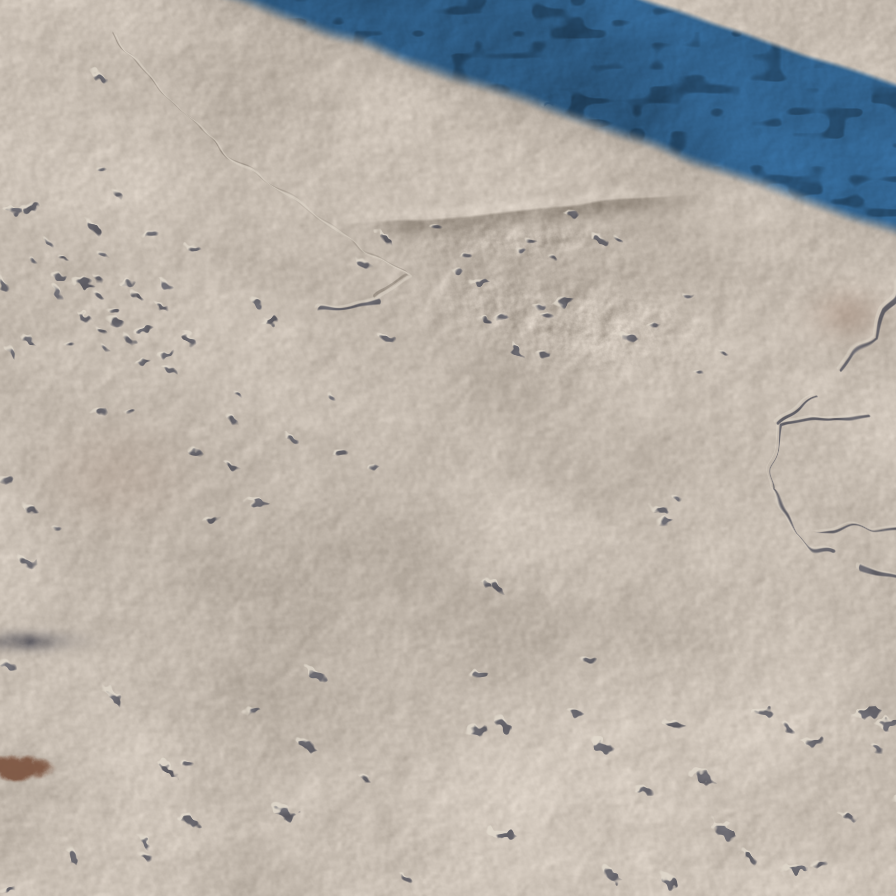
Reproduce this texture procedurally as a Shadertoy shader.

```glsl
// Weathered beige concrete in raking sun, crossed by a blue diagonal shadow.
// Embossed value noise gives the grain, hashed cells scatter chipped pits,
// and warped polylines form the cracks and raised seams.
#define SUNLIT vec3(0.775, 0.735, 0.690)
#define SHADOW vec3(0.185, 0.370, 0.535)
#define PIT_DARK vec3(0.27, 0.27, 0.31)
#define RIM_LIGHT vec3(0.89, 0.86, 0.81)
#define RUST vec3(0.48, 0.32, 0.24)
#define PIT_GRID 40.0
#define PIT_SIZE 0.0068
#define GRAIN 0.20
#define MOTTLE 0.17
#define PENUMBRA 0.010

float hash(vec2 p) {
    vec3 q = fract(vec3(p.xyx) * 0.1031);
    q += dot(q, q.yzx + 33.33);
    return fract((q.x + q.y) * q.z);
}

float noise(vec2 p) {
    vec2 i = floor(p), f = fract(p);
    f = f * f * (3.0 - 2.0 * f);
    return mix(mix(hash(i), hash(i + vec2(1, 0)), f.x),
               mix(hash(i + vec2(0, 1)), hash(i + vec2(1, 1)), f.x), f.y);
}

float fbm(vec2 p) {
    float sum = 0.0, amp = 0.5;
    for (int i = 0; i < 5; i++) {
        sum += amp * noise(p);
        p = mat2(1.6, 1.2, -1.2, 1.6) * p + 17.0;
        amp *= 0.5;
    }
    return sum;
}

// Soft elliptical patch, 1 at its centre.
float blob(vec2 p, vec2 centre, vec2 radius) {
    vec2 q = (p - centre) / radius;
    return exp(-dot(q, q));
}

float cover(float d) {
    float aa = max(0.0012, 0.8 / iResolution.y);
    return 1.0 - smoothstep(-aa, aa, d);
}

float segment(vec2 p, vec2 a, vec2 b) {
    vec2 ab = b - a;
    return length(p - a - ab * clamp(dot(p - a, ab) / dot(ab, ab), 0.0, 1.0));
}

float path(vec2 p, vec2 v[5]) {
    float d = 1.0;
    for (int i = 0; i < 4; i++) d = min(d, segment(p, v[i], v[i + 1]));
    return d;
}

float rubble(vec2 p) {
    return blob(p, vec2(0.66, 0.635), vec2(0.10, 0.045))
         + 0.8 * blob(p, vec2(0.58, 0.73), vec2(0.10, 0.022))
         + 0.6 * blob(p, vec2(0.54, 0.67), vec2(0.06, 0.03));
}

// Chance that a cell holds a pit.
float density(vec2 p) {
    float d = 0.012 + 0.085 * (1.0 - smoothstep(0.22, 0.36, p.y));
    d += 0.62 * blob(p, vec2(0.09, 0.645), vec2(0.13, 0.10));
    d += 0.30 * blob(p, vec2(0.02, 0.43), vec2(0.06, 0.06));
    d += 0.30 * blob(p, vec2(0.33, 0.50), vec2(0.10, 0.03));
    d += 0.25 * blob(p, vec2(0.73, 0.41), vec2(0.08, 0.03));
    return d + 0.55 * rubble(p);
}

// x: dark hollow, y: sunlit rim on its left.
vec2 pits(vec2 p) {
    vec2 cell = floor(p * PIT_GRID), mask = vec2(0);
    vec2 wobble = vec2(noise(p * 170.0), noise(p * 170.0 + 50.0)) - 0.5;
    for (int j = -1; j <= 1; j++)
    for (int i = -1; i <= 1; i++) {
        vec2 id = cell + vec2(i, j);
        vec2 c = (id + 0.1 + 0.8 * vec2(hash(id + 3.0), hash(id + 61.0))) / PIT_GRID;
        if (hash(id + 127.0) > density(c)) continue;
        float size = PIT_SIZE * mix(0.55, 1.35, hash(id + 211.0));
        size *= mix(1.25, 0.9, smoothstep(0.2, 0.5, c.y));
        float a = mix(-0.8, 0.35, hash(id + 307.0));
        vec2 q = mat2(cos(a), -sin(a), sin(a), cos(a)) * (p - c) + wobble * size * 0.9;
        vec2 r = size * vec2(1.0, 0.48);
        vec2 side = size * vec2(-0.75, 0.30);
        mask.x = max(mask.x, cover((length(q / r) - 1.0) * r.y));
        mask.y = max(mask.y, cover((length((q - side) / r) - 1.0) * r.y));
    }
    return mask;
}

// x: dark fissures, y: raised pale seams.
vec2 cracks(vec2 p) {
    p += 0.012 * (vec2(noise(p * 42.0), noise(p * 42.0 + 30.0)) - 0.5);
    float fissure = path(p, vec2[5](vec2(0.97, 0.538), vec2(0.872, 0.522),
        vec2(0.859, 0.453), vec2(0.892, 0.402), vec2(0.925, 0.382)));
    fissure = min(fissure, segment(p, vec2(0.868, 0.525), vec2(0.912, 0.557)));
    fissure = min(fissure, path(p, vec2[5](vec2(1.01, 0.685), vec2(0.985, 0.655),
        vec2(0.975, 0.622), vec2(0.955, 0.605), vec2(0.94, 0.586))));
    fissure = min(fissure, segment(p, vec2(0.957, 0.368), vec2(1.01, 0.354)));
    fissure = min(fissure, segment(p, vec2(0.895, 0.408), vec2(1.01, 0.412)) + 0.0012);
    fissure = min(fissure, segment(p, vec2(0.356, 0.652), vec2(0.425, 0.660)));
    float seam = path(p, vec2[5](vec2(0.13, 0.96), vec2(0.195, 0.883),
        vec2(0.247, 0.831), vec2(0.371, 0.746), vec2(0.456, 0.690)));
    seam = min(seam, segment(p, vec2(0.456, 0.690), vec2(0.423, 0.664)));
    float width = 0.0035 * noise(p * 30.0 + 9.0);
    return vec2(cover(fissure - width), cover(seam - 0.7 * width));
}

void mainImage(out vec4 fragColor, in vec2 fragCoord) {
    vec2 p = fragCoord / iResolution.xy;
    vec2 sun = vec2(-0.0035, 0.0025);

    // Mottled, embossed concrete
    float relief = fbm(p * 48.0) - fbm((p + sun) * 48.0);
    float mottle = fbm(p * vec2(7.0, 10.0) + 4.0) - 0.48;
    vec3 col = SUNLIT + MOTTLE * mottle + GRAIN * relief * (1.0 + 2.2 * rubble(p));
    col += 0.045 * (noise(p * 190.0) - 0.5);
    col -= 0.045 * blob(p, vec2(0.45, 0.31), vec2(0.40, 0.12));
    col += 0.025 * blob(p, vec2(0.7, 0.08), vec2(0.5, 0.15));

    // Stains and the long shaded ridge
    float ragged = 0.5 + fbm(p * 60.0);
    col = mix(col, RUST, 0.9 * smoothstep(0.35, 0.7, ragged * blob(p, vec2(0.015, 0.143), vec2(0.045, 0.016))));
    col = mix(col, PIT_DARK, 0.6 * ragged * blob(p, vec2(0.03, 0.284), vec2(0.045, 0.010)));
    col = mix(col, RUST, 0.22 * blob(p, vec2(0.945, 0.65), vec2(0.035, 0.025)));
    col = mix(col, RUST, 0.10 * blob(p, vec2(0.13, 0.47), vec2(0.07, 0.05)));
    float ridge = p.y - mix(0.747, 0.780, smoothstep(0.36, 0.80, p.x)) - 0.006 * (noise(p * 25.0) - 0.5);
    float span = smoothstep(0.36, 0.50, p.x) * (1.0 - smoothstep(0.68, 0.80, p.x));
    col -= 0.17 * span * ragged * smoothstep(-0.025, 0.0, ridge) * (1.0 - smoothstep(0.0, 0.004, ridge));
    col += 0.05 * span * blob(vec2(0, ridge), vec2(0, 0.008), vec2(1, 0.008));

    // Chips and cracks: lit edge first, dark hollow over it
    vec2 pit = pits(p), crack = cracks(p), lit = cracks(p - sun);
    col = mix(col, RIM_LIGHT, max(0.75 * pit.y, 0.45 * max(lit.x, crack.y)));
    col = mix(col, PIT_DARK + 0.12 * noise(p * 90.0), 0.85 * max(pit.x, crack.x));
    col -= 0.14 * lit.y * (1.0 - crack.y);

    // Diagonal cast shadow with a soft lower edge and crisper upper edge
    float wave = 0.006 * (noise(p * 22.0) - 0.5);
    float lower = p.y - (1.0 - 0.352 * (p.x - 0.267)) + wave;
    float upper = (1.0 - 0.331 * (p.x - 0.716)) - p.y + wave;
    float shade = smoothstep(-PENUMBRA, PENUMBRA, lower) * smoothstep(-0.004, 0.005, upper);
    vec3 blue = SHADOW * (1.0 + 0.45 * mottle + 0.35 * relief);
    blue *= 1.0 - 0.25 * smoothstep(0.68, 0.85, noise(p * vec2(45.0, 80.0)));
    col *= 1.0 - 0.10 * exp(-abs(lower) * 70.0) * step(0.0, upper);
    fragColor = vec4(clamp(mix(col, blue, shade), 0.0, 1.0), 1.0);
}
```
